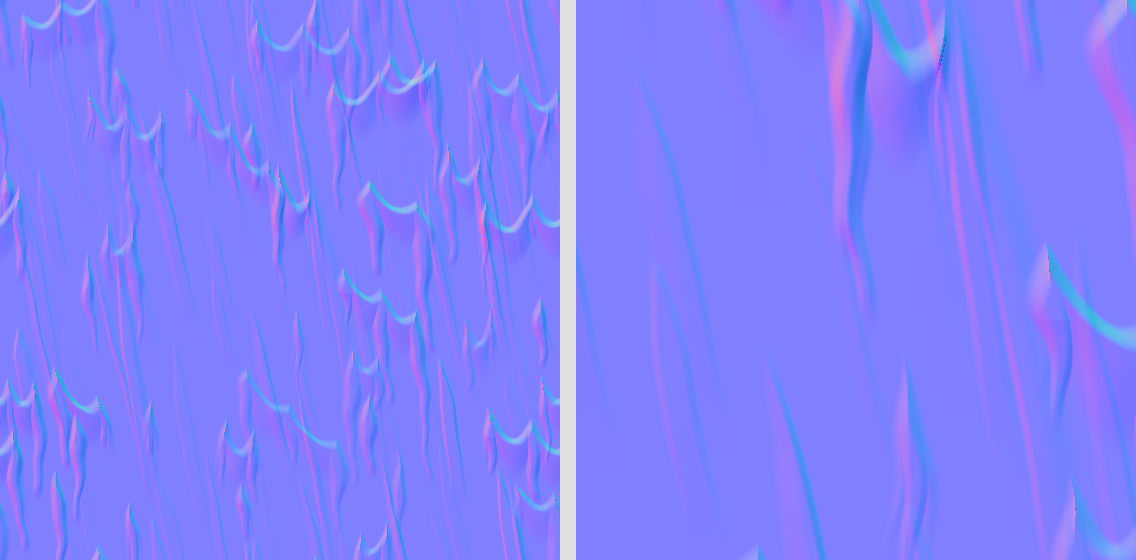
Left, the full canvas; right, a detail of the centre.
Reproduce this texture map procedurally as a three.js fragment shader.

```glsl
// Tangent-space normal map of dripping paint: scalloped sheets whose horns run
// down into tapering fingers, crossed by thin slanted streaks. All parts are
// summed into one wrapping height field, then turned into normals by differences.
varying vec2 vUv;

const float PI = 3.14159;
const int SHEETS = 38;
const int STREAKS = 64;
const float RELIEF = 0.0056;

float hash(float n) {
  return fract(sin(n * 12.9898) * 43758.5453);
}

float range(float id, float salt, float low, float high) {
  return mix(low, high, hash(id + salt * 17.37));
}

// Evenly spread, jittered anchor for an item
vec2 scatter(float id, float salt) {
  vec2 jitter = vec2(hash(id + salt), hash(id + salt + 5.7));
  return fract(id * vec2(0.7549, 0.5698) + 0.14 * jitter + salt * 0.013);
}

// Offset from the anchor, wrapped so that items hang below it
vec2 hangFrom(vec2 p, vec2 anchor) {
  vec2 reach = vec2(0.5, 0.8);
  return fract(p - anchor + reach) - reach;
}

float wobble(float y, float phase) {
  return sin(y * 34.0 + phase) + 0.45 * sin(y * 83.0 + phase * 2.3);
}

// Rounded column that narrows downward from its top
float finger(vec2 p, float len, float topWidth, float endWidth) {
  float t = clamp(-p.y / len, 0.0, 1.0);
  float w = mix(topWidth, endWidth, smoothstep(0.0, 0.85, t));
  float dome = 1.0 - smoothstep(0.15, 1.0, abs(p.x) / w);
  float tip = smoothstep(0.0, 0.028, len + p.y);
  return min(RELIEF, 0.32 * w) * dome * tip * (1.0 - 0.35 * t);
}

// Sheet with cusped horns on top, hanging arcs between and fingers below
float sheet(vec2 p, float id, float spans, float spacing, float depth, float slope) {
  float k = p.x / spacing;
  float outside = max(max(-k, k - spans), 0.0);
  float drop = outside > 0.0 ? 5.0 * outside : abs(sin(PI * k));
  float steep = (outside > 0.0 ? 5.0 : PI * cos(PI * k)) * depth / spacing;
  float below = -slope * p.x - depth * drop - p.y;
  float rim = smoothstep(-0.002, 0.011, below / sqrt(1.0 + steep * steep));

  // Web that thins out beneath the arcs
  float web = 1.0 - smoothstep(0.0, 0.075, below);
  float h = RELIEF * web * (1.0 - smoothstep(0.0, 0.25, outside));

  for (int j = 0; j < 3; j++) {
    float n = float(j);
    if (n > spans) break;
    float len = range(id, 20.0 + n, 0.07, 0.17) + 0.17 * pow(hash(id + n * 3.1), 3.0);
    float topWidth = range(id, 30.0 + n, 0.017, 0.032);
    float endWidth = range(id, 40.0 + n, 0.004, 0.011);
    vec2 horn = vec2(n * spacing, -slope * n * spacing);
    h = max(h, finger(p - horn, len, topWidth, endWidth));
  }
  return h * rim;
}

// Long ribbon with one crisp side and one softer side
float streak(vec2 p, float len, float width, float soft) {
  float t = -p.y / len;
  float w = width * smoothstep(0.0, 0.35, t) + 0.002;
  float crisp = smoothstep(-w - 0.003, -w + 0.003, p.x);
  float gentle = 1.0 - smoothstep(w - soft, w + 0.003, p.x);
  float fade = smoothstep(0.0, 0.1, t) * (1.0 - smoothstep(0.45, 1.0, t));
  return crisp * gentle * fade;
}

float height(vec2 p) {
  float h = 0.0;
  for (int i = 0; i < SHEETS; i++) {
    float id = float(i) + 1.0;
    vec2 d = hangFrom(p, scatter(id, 3.0));
    if (d.y < -0.55 || abs(d.x) > 0.3) continue;
    d.x += range(id, 1.0, -0.02, 0.12) * d.y + 0.0035 * wobble(d.y, id * 2.1);
    float spans = floor(range(id, 2.0, 0.0, 2.99));
    float spacing = range(id, 3.0, 0.045, 0.085);
    float depth = range(id, 4.0, 0.025, 0.06);
    h += range(id, 6.0, 0.55, 1.1) * sheet(d, id, spans, spacing, depth, range(id, 5.0, -0.5, 1.0));
  }
  for (int i = 0; i < STREAKS; i++) {
    float id = float(i) + 101.0;
    vec2 d = hangFrom(p, scatter(id, 9.0));
    float len = range(id, 1.0, 0.15, 0.55);
    if (d.y > 0.0 || d.y < -len) continue;
    d.x += range(id, 2.0, 0.15, 0.25) * d.y + 0.0016 * wobble(d.y * 0.6, id);
    d.x *= hash(id + 0.5) < 0.6 ? 1.0 : -1.0;
    float strength = mix(0.0003, 0.0027, pow(hash(id + 0.2), 1.6));
    h += strength * streak(d, len, range(id, 3.0, 0.003, 0.014), range(id, 4.0, 0.003, 0.018));
  }
  return h;
}

void main() {
  float e = 0.0012;
  float h = height(vUv);
  float dx = (height(vUv + vec2(e, 0.0)) - h) / e;
  float dy = (height(vUv + vec2(0.0, e)) - h) / e;
  vec3 normal = normalize(vec3(dx, -dy, 1.0));
  gl_FragColor = vec4(normal * 0.5 + 0.5, 1.0);
}
```
